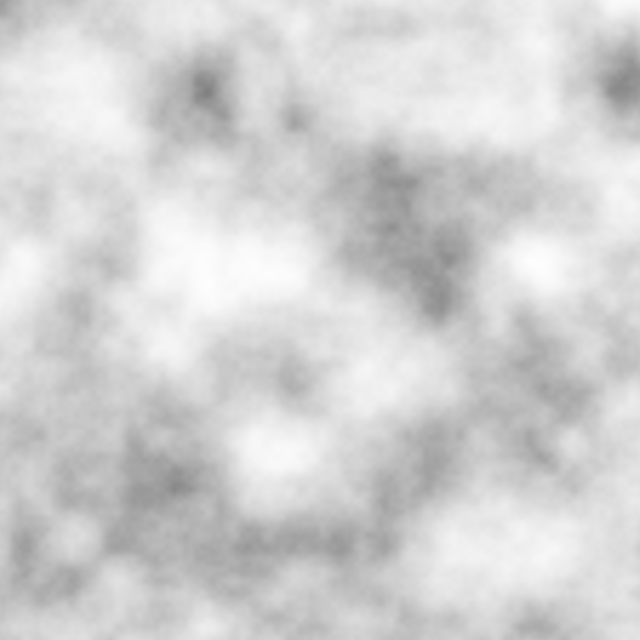
Reproduce this texture procedurally as a three.js fragment shader.

```glsl
varying vec2 vUv;

#define BASE_CELLS 7.0
#define OCTAVES 5
#define GAIN 0.5
#define LACUNARITY 2.0
#define CLEAR_LEVEL 0.935
#define SHADE_DEPTH 0.715
#define WHITE 0.998
#define SEED vec2(17.0, 43.0)

float hash(vec2 cell) {
  return fract(sin(dot(cell, vec2(127.1, 311.7))) * 43758.5453);
}

// Smoothly interpolated random lattice values
float valueNoise(vec2 p) {
  vec2 cell = floor(p);
  vec2 f = fract(p);
  vec2 blend = f * f * (3.0 - 2.0 * f);
  float bottom = mix(hash(cell), hash(cell + vec2(1.0, 0.0)), blend.x);
  float top = mix(hash(cell + vec2(0.0, 1.0)), hash(cell + vec2(1.0, 1.0)), blend.x);
  return mix(bottom, top, blend.y);
}

// Octaves are shifted so that their lattices do not line up
float fbm(vec2 p) {
  float sum = 0.0;
  float amplitude = 0.5;
  for (int i = 0; i < OCTAVES; i++) {
    sum += amplitude * valueNoise(p);
    p = p * LACUNARITY + vec2(5.37, 9.71);
    amplitude *= GAIN;
  }
  return sum;
}

void main() {
  float density = max(CLEAR_LEVEL - fbm(vUv * BASE_CELLS + SEED), 0.0);

  // Squared falloff: broad soft whites, deeper grey cores
  float shade = WHITE - SHADE_DEPTH * density * density;
  gl_FragColor = vec4(vec3(shade), 1.0);
}
```
